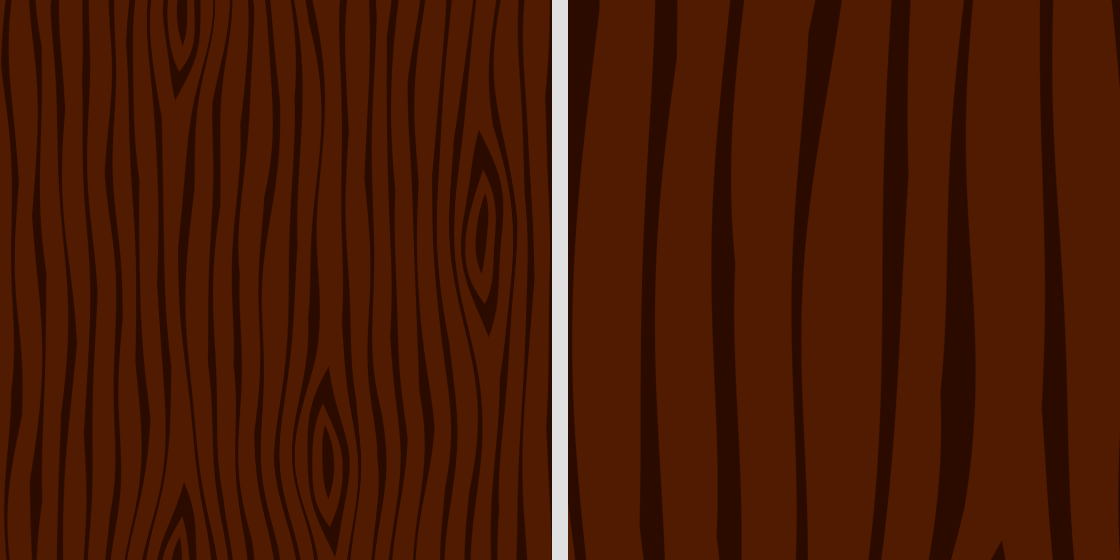
Left, the full canvas; right, a detail of the centre.
Reproduce this texture procedurally as a WebGL 1 fragment shader.

```glsl
precision highp float;
uniform vec2 u_resolution;

const vec3 WOOD = vec3(0.315, 0.107, 0.0);
const vec3 GRAIN = vec3(0.168, 0.040, 0.0);
const float SPACING = 0.0455;   // distance between grain lines
const float HALF_PI = 1.5708;

float hash(float n) {
  return fract(sin(n * 127.1 + 3.7) * 4375.85);
}

float cover(float dist, float soft) {
  return smoothstep(-soft, soft, dist);
}

// Bulge that rises to a sharp corner and flattens out between corners
float ridge(float t) {
  float tri = abs(2.0 * fract(t) - 1.0);
  return tri * tri;
}

// Signed distance across an upright almond with pointed ends
float almond(vec2 d, vec2 size, float fullness) {
  float c = cos(HALF_PI * min(abs(d.y) / size.y, 1.9));
  return size.x * c * (1.0 + fullness - fullness * c) - abs(d.x);
}

// Gentle sway shared by neighbouring lines
float sway(vec2 p) {
  return 0.007 * sin(7.0 * p.y + 9.0 * p.x + 1.0)
       + 0.004 * sin(15.0 * p.y - 14.0 * p.x);
}

// Draws the rings of a knot and pushes the surrounding grain apart
float knot(inout float x, float y, vec2 center, float scale, float seed, float soft) {
  vec2 d = vec2(x - center.x, fract(y - center.y + 0.5) - 0.5);
  vec2 bent = d / scale;
  bent.x += 0.004 * sin(bent.y * 27.0 + seed);
  float s = soft / scale;
  float outer = cover(almond(bent, vec2(0.040, 0.185), 0.1), s);
  vec2 e = bent + vec2(0.002, 0.006);
  float egg = cover(almond(e, vec2(0.029, 0.120), e.y < 0.0 ? 0.7 : 0.2), s);
  float core = cover(almond(bent, vec2(0.011, 0.072), 0.5), s);

  float t = d.y / (0.175 * scale);
  float opening = 0.049 * scale * exp(-t * t);
  float reach = max(abs(d.x) - opening, 0.0);
  float side = d.x < 0.0 ? -1.0 : 1.0;
  float pushed = max(abs(d.x) - opening * exp(-reach / 0.08), 0.0);
  x = center.x + side * pushed;
  return outer * (1.0 - egg) + core;
}

// One dark line per cell, each edge swelling on its own
float grain(float x, float y, float soft) {
  float cell = x / SPACING;
  float id = floor(cell);
  float a = hash(id);
  float b = hash(id + 41.0);
  float c = hash(id + 83.0);
  float middle = 0.5 + 0.20 * (a - 0.5)
               + 0.08 * sin(y * (6.0 + 5.0 * b) + 6.28 * c)
               + 0.03 * sin(y * 17.0 + 6.28 * a);
  float left = mix(0.055, 0.26, ridge(y * (1.3 + 1.1 * b) + a));
  float right = mix(0.055, 0.24, ridge(y * (1.2 + 1.3 * c) + b));
  float offset = fract(cell) - middle;
  return cover(min(offset + left, right - offset), soft / SPACING);
}

void main() {
  vec2 p = gl_FragCoord.xy / u_resolution.y;
  float soft = 0.8 / u_resolution.y;
  float x = p.x + sway(p);

  // Knots sit between two lines, so the grain parts around them
  float ink = knot(x, p.y, vec2(7.0 * SPACING, 0.98), 0.86, 1.0, soft);
  ink += knot(x, p.y, vec2(19.0 * SPACING, 0.583), 1.0, 2.6, soft);
  ink += knot(x, p.y, vec2(13.0 * SPACING, 0.175), 0.92, 4.4, soft);

  ink = max(ink, grain(x, p.y, soft));
  gl_FragColor = vec4(mix(WOOD, GRAIN, clamp(ink, 0.0, 1.0)), 1.0);
}
```
